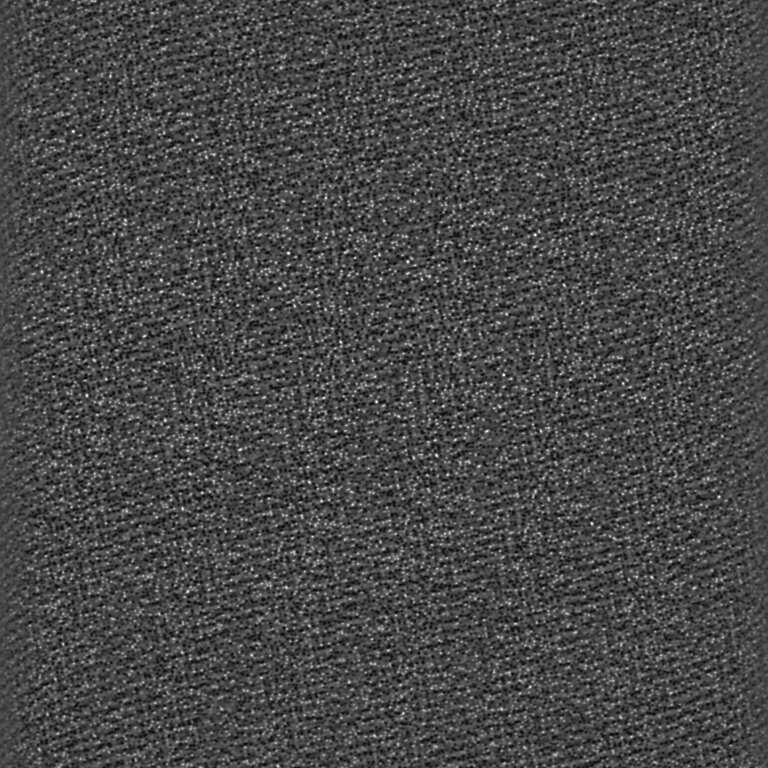
This texture is drawn by a three.js fragment shader. Its source:

```glsl
// Dark grey ribbed cloth wrapped round an upright cylinder, under a soft light.
// Slanted ribs follow the unrolled surface, so they steepen towards both sides;
// dense ringed specks give an even fine grain, with glints near the middle.
#define RIBS 66.0
#define SLOPE 0.21
#define WRAP 0.985
#define GRAINS 235.0
#define GRAIN_STRETCH 0.88
#define BASE_GREY 0.281
#define RIB_DEPTH 0.056
#define STRAND_DEPTH 0.10
#define GRAIN_DEPTH 0.56
#define GLINT 0.25

varying vec2 vUv;

float hash(vec2 p) {
  return fract(sin(dot(p, vec2(127.1, 311.7))) * 43758.5453);
}

float valueNoise(vec2 p) {
  vec2 cell = floor(p);
  vec2 f = fract(p);
  f = f * f * (3.0 - 2.0 * f);
  float low = mix(hash(cell), hash(cell + vec2(1.0, 0.0)), f.x);
  float high = mix(hash(cell + vec2(0.0, 1.0)), hash(cell + vec2(1.0, 1.0)), f.x);
  return mix(low, high, f.y);
}

// Sum of specks, one per cell, each with a faint opposite ring to avoid clumps
float specks(vec2 p) {
  vec2 cell = floor(p);
  float total = 0.0;
  for (int j = -1; j <= 1; j++) {
    for (int i = -1; i <= 1; i++) {
      vec2 id = cell + vec2(float(i), float(j));
      vec2 jitter = vec2(hash(id + vec2(17.3, 5.1)), hash(id + vec2(3.7, 71.9)));
      vec2 away = p - id - mix(vec2(0.15), vec2(0.85), jitter);
      float fall = 3.0 * dot(away, away);
      float strength = pow(hash(id), 1.5) - 0.4;
      total += strength * (1.0 - 0.6 * fall) * exp(-fall);
    }
  }
  return total;
}

void main() {
  // Unroll the cylinder: x is the arc length, y the distance across the ribs
  float side = (vUv.x * 2.0 - 1.0) * WRAP;
  float facing = sqrt(1.0 - side * side);
  float arc = 0.5 * asin(side);
  vec2 cloth = vec2(arc, vUv.y - SLOPE * arc);

  // Broad light, a little left of and above the centre
  vec2 fromLight = (vUv - vec2(0.46, 0.54)) * vec2(1.6, 2.2);
  float light = exp(-dot(fromLight, fromLight));

  // Nearly straight ribs, weaker where the grain is strongest
  float wobble = valueNoise(cloth * vec2(40.0, 66.0) + 40.0) - 0.5;
  float rib = cos(6.2832 * (cloth.y * RIBS + 0.2 * wobble));
  rib *= mix(1.1, 0.8, light);

  // Short strands lying along the ribs
  float strand = valueNoise(cloth * vec2(110.0, 300.0) + 300.0) - 0.5;

  // Fine grain turned to the rib direction, its brightest specks catching light
  vec2 along = normalize(vec2(1.0, SLOPE));
  vec2 turned = vec2(dot(vUv, along) * GRAIN_STRETCH, dot(vUv, vec2(-along.y, along.x)));
  float grain = specks(turned * GRAINS + 500.0);
  float glint = smoothstep(0.22, 0.7, grain) * mix(0.5, 1.1, light);

  // Relief flattens towards the turned-away sides, the grain most of all
  float flatten = smoothstep(0.1, 0.55, facing);
  float relief = (RIB_DEPTH * rib + STRAND_DEPTH * strand) * mix(0.45, 1.0, flatten);
  relief += (GRAIN_DEPTH * grain * mix(0.85, 1.1, light) + GLINT * glint)
          * mix(0.25, 1.0, flatten);
  float grey = BASE_GREY + 0.012 * (light - 0.5) + relief;

  gl_FragColor = vec4(vec3(clamp(grey, 0.07, 1.0)), 1.0);
}
```
